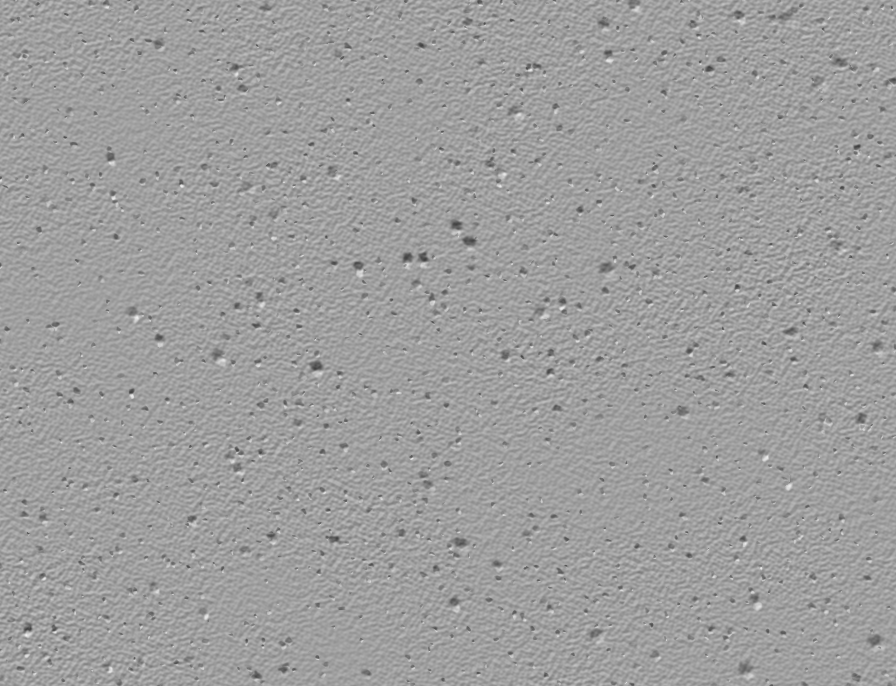
A Shadertoy shader for this texture:

```glsl
// Fine grey plaster: embossed gradient noise makes the sandy grain, and
// scattered pits get a dark hollow with a bright glint on the lower rim.
// Lengths are fractions of the canvas height; light comes from above left.

const vec2 LIGHT = vec2(-0.37, 0.93);
const vec3 PLASTER = vec3(0.625);

vec3 hash3(vec2 cell, float seed) {
    vec3 q = fract(vec3(cell.xyx + seed * 7.31) * vec3(0.1031, 0.1030, 0.0973));
    q += dot(q, q.yxz + 33.33);
    return fract((q.xxy + q.yzz) * q.zyx);
}

float cornerSlope(vec2 cell, vec2 offset, float seed) {
    float angle = 6.2832 * hash3(cell, seed).x;
    return dot(vec2(cos(angle), sin(angle)), offset);
}

float gradientNoise(vec2 p, float seed) {
    vec2 i = floor(p), f = p - i;
    vec2 u = f * f * f * (f * (f * 6.0 - 15.0) + 10.0);
    vec2 e = vec2(1.0, 0.0);
    float low = mix(cornerSlope(i, f, seed), cornerSlope(i + e, f - e, seed), u.x);
    float high = mix(cornerSlope(i + e.yx, f - e.yx, seed),
                     cornerSlope(i + 1.0, f - 1.0, seed), u.x);
    return mix(low, high, u.y);
}

mat2 rotation(float angle) {
    float c = cos(angle), s = sin(angle);
    return mat2(c, s, -s, c);
}

// Two octaves on turned lattices, slightly stretched sideways
float grainHeight(vec2 p) {
    p.x *= 0.85;
    return gradientNoise(rotation(0.53) * p * 178.0, 1.0)
         + 0.6 * gradientNoise(rotation(1.17) * p * 88.0, 2.0);
}

// Positive where the grain faces the light
float emboss(vec2 p, float reach) {
    return grainHeight(p - 0.5 * LIGHT * reach) - grainHeight(p + 0.5 * LIGHT * reach);
}

float blob(vec2 d, float radius, float pixel) {
    float soft = max(0.55 * radius, 0.7 * pixel);
    return 1.0 - smoothstep(radius - soft, radius + soft, length(d));
}

// Tone change from one jittered layer of pits: x is shadow, y is glint
vec2 pitLayer(vec2 p, float rows, float density, vec2 radii, float pixel, float seed) {
    vec2 home = floor(p * rows), tone = vec2(0.0);
    for (int y = -1; y <= 1; y++) {
        for (int x = -1; x <= 1; x++) {
            vec2 cell = home + vec2(x, y);
            vec3 place = hash3(cell, seed);
            vec3 look = hash3(cell, seed + 5.0);
            float present = step(place.z, density);
            float radius = mix(radii.x, radii.y, look.x * look.x);
            vec2 d = p - (cell + place.xy) / rows;
            d = rotation(0.7 * (look.z - 0.5)) * d;
            d.x /= mix(0.9, 1.6, look.y);
            float shadow = blob(d, radius, pixel) * mix(0.35, 1.0, look.z);
            float glint = blob(d + LIGHT * radius * 1.5, radius * 0.75, pixel)
                        * mix(1.0, 0.3, look.y);
            tone = max(tone, present * vec2(shadow, glint));
        }
    }
    return tone;
}

void mainImage(out vec4 fragColor, in vec2 fragCoord) {
    vec2 p = fragCoord / iResolution.y;
    float pixel = 1.0 / iResolution.y;

    // Broad patches vary the roughness
    float patches = gradientNoise(p * vec2(3.0, 4.5), 11.0)
                  + 0.6 * gradientNoise(p * vec2(9.0, 14.0), 12.0);
    float roughness = clamp(1.0 + 0.6 * patches, 0.6, 1.5);

    // Sandy grain
    float tone = 0.132 * roughness * emboss(p, 0.0032);

    // Ragged pits, many small and a few large
    vec2 warp = vec2(gradientNoise(p * 130.0, 21.0), gradientNoise(p * 130.0, 22.0));
    vec2 ragged = p + 0.0035 * warp;
    vec2 small = pitLayer(ragged, 50.0, 0.46 * roughness, vec2(0.0018, 0.0040), pixel, 31.0);
    vec2 large = pitLayer(ragged, 18.0, 0.30 * roughness, vec2(0.0036, 0.0075), pixel, 47.0);
    vec2 pits = max(small * vec2(0.8, 0.8), large);
    tone += 0.24 * pits.y * (1.0 - 0.7 * pits.x) - 0.31 * pits.x;

    fragColor = vec4(clamp(PLASTER + tone, 0.0, 1.0), 1.0);
}
```
